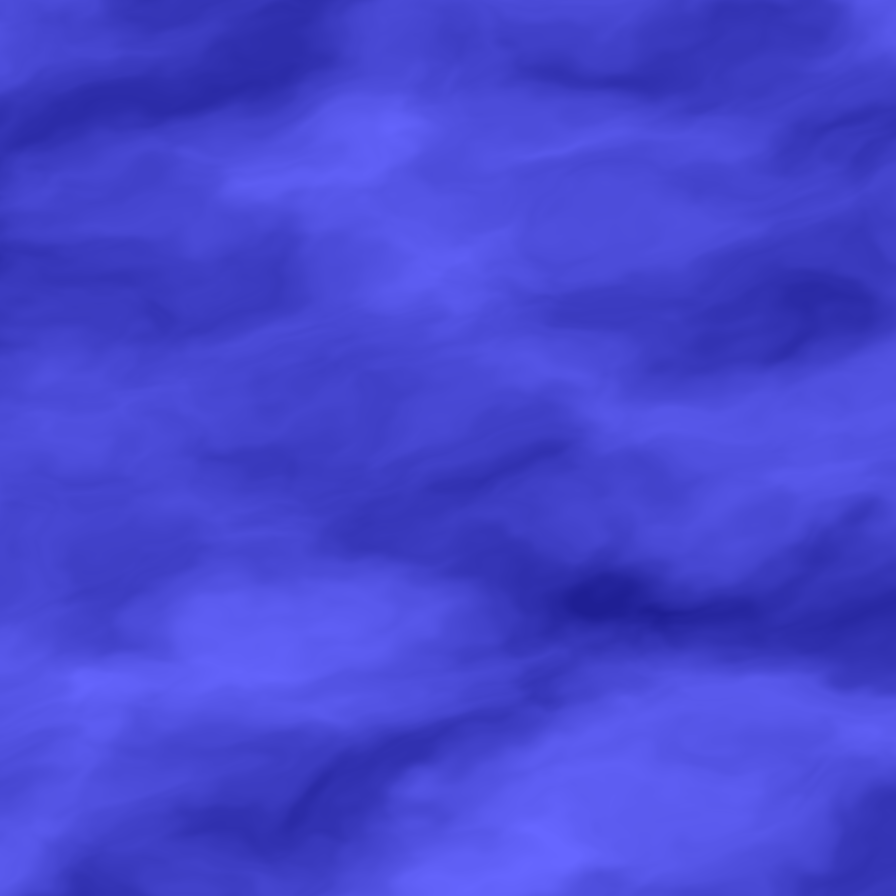
Give the GLSL for this texture, as a Shadertoy shader.

```glsl
// Soft blue drifting vapour: wide, slightly tilted banks of light and dark
// with faint curled wisps. Layered gradient noise is stretched along one
// axis, bent by a second noise field, then mapped to a blue colour ramp.

const vec3 DEEP_BLUE   = vec3(0.12, 0.12, 0.58);
const vec3 MIDDLE_BLUE = vec3(0.27, 0.27, 0.81);
const vec3 PALE_BLUE   = vec3(0.40, 0.40, 1.00);

const float TILT = 0.2;                     // radians, rising to the right
const vec2 BANK_SCALE = vec2(2.0, 4.6);     // noise cells per canvas
const vec2 WARP_SCALE = vec2(3.6, 6.0);
const vec2 WARP_AMOUNT = vec2(0.15, 0.065); // in canvas units

// Unit gradient with a pseudo-random direction for a lattice cell
vec2 latticeGradient(vec2 cell) {
    vec3 h = fract(cell.xyx * vec3(0.1031, 0.1030, 0.0973));
    h += dot(h, h.yzx + 33.33);
    float angle = 6.28318 * fract((h.x + h.y) * h.z);
    return vec2(cos(angle), sin(angle));
}

float gradientNoise(vec2 p) {
    vec2 cell = floor(p);
    vec2 f = p - cell;
    vec2 blend = f * f * f * (f * (f * 6.0 - 15.0) + 10.0);
    vec2 e = vec2(1.0, 0.0);
    float a = dot(latticeGradient(cell), f);
    float b = dot(latticeGradient(cell + e.xy), f - e.xy);
    float c = dot(latticeGradient(cell + e.yx), f - e.yx);
    float d = dot(latticeGradient(cell + e.xx), f - e.xx);
    return mix(mix(a, b, blend.x), mix(c, d, blend.x), blend.y);
}

// Sum of octaves, each finer and weaker by the given gain
float layeredNoise(vec2 p, int octaves, float gain) {
    float sum = 0.0;
    float weight = 1.0;
    for (int i = 0; i < octaves; i++) {
        sum += weight * gradientNoise(p);
        p = p * 2.03 + vec2(17.3, 9.7);
        weight *= gain;
    }
    return sum;
}

vec2 rotate(vec2 p, float angle) {
    float c = cos(angle);
    float s = sin(angle);
    return vec2(c * p.x + s * p.y, c * p.y - s * p.x);
}

// Bends the plane so that the banks curl into wisps
vec2 warp(vec2 p, vec2 scale, vec2 amount) {
    vec2 q = p * scale;
    return p + amount * vec2(layeredNoise(q + 41.7, 4, 0.5),
                             layeredNoise(q + 83.2, 4, 0.5));
}

vec3 blueRamp(float tone) {
    vec3 shade = mix(DEEP_BLUE, MIDDLE_BLUE, clamp(tone * 2.0, 0.0, 1.0));
    return mix(shade, PALE_BLUE, clamp(tone * 2.0 - 1.0, 0.0, 1.0));
}

void mainImage(out vec4 fragColor, in vec2 fragCoord) {
    vec2 uv = fragCoord / iResolution.xy;

    // Tilted, warped coordinates
    vec2 p = warp(rotate(uv, TILT), WARP_SCALE, WARP_AMOUNT);

    // Broad banks with faint finer detail
    float banks = layeredNoise(p * BANK_SCALE + vec2(5.4, 12.6), 5, 0.45);

    fragColor = vec4(blueRamp(0.5 + 0.8 * banks), 1.0);
}
```
